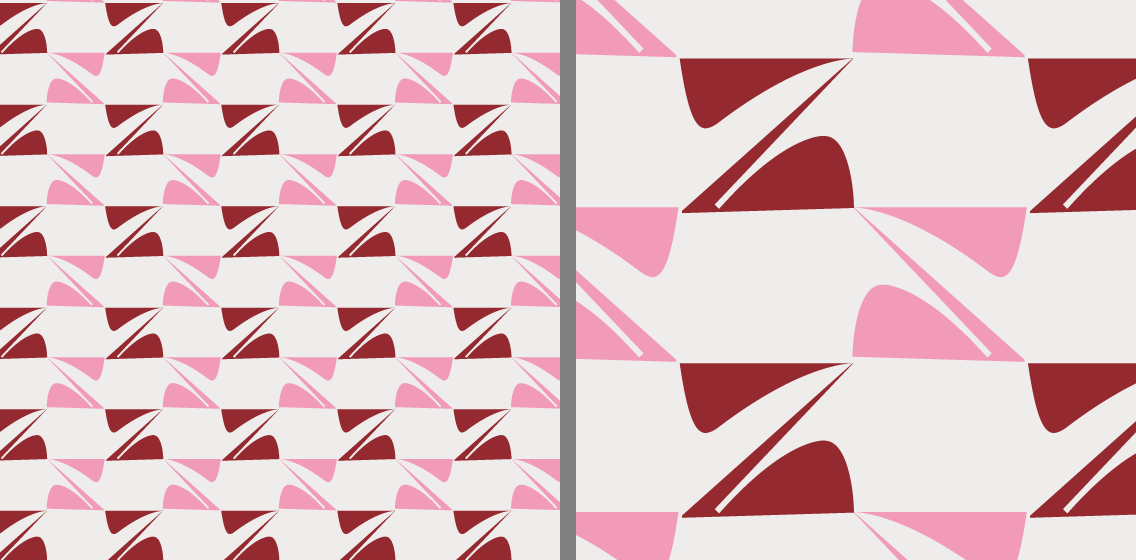
Left: the whole. Right: its middle third, enlarged.
Give the GLSL for this pattern, as a WebGL 1 fragment shader.

```glsl
precision highp float;
// Staggered rows of crimson angular leaf motifs and their pink mirror images on off-white.

uniform vec2 u_resolution;

const vec2 PERIOD = vec2(238.8, 208.9); // the canvas is 1152 units wide

float smoothMin(float a, float b, float k) {
  float h = max(k - abs(a - b), 0.0) / k;
  return min(a, b) - h * h * k * 0.25;
}

// Depth of the hanging leaf: a steep left flank and a long tapering tail.
float hangingLeaf(float x) {
  float flank = 48.0 * (1.0 - pow(max(1.0 - x / 20.0, 0.0), 2.9));
  float tail = 49.0 * pow(max((119.0 - x) / 99.0, 0.0), 1.6);
  return smoothMin(flank, tail, 4.0);
}

// Height of the standing leaf: a bowed left slope and a blunt right end.
float standingLeaf(float x) {
  float slope = 1.0 - pow(max(98.0 - x, 0.0) / 71.0, 1.6);
  float end = pow(max(1.0 - pow(max(x - 98.0, 0.0) / 21.5, 2.5), 0.0), 0.55);
  return 50.0 * min(slope, end);
}

// 1 inside the motif, 0 outside; y runs downwards from its top edge.
float motif(vec2 p) {
  float base = 106.0 - 0.03 * p.x;
  if (p.x < 0.0 || p.x > 119.5 || p.y < 0.0 || p.y > base) return 0.0;

  bool hanging = p.y < hangingLeaf(p.x);
  bool standing = p.y > 103.0 - standingLeaf(p.x) && p.x > 26.0;

  // Diagonal wedge, joined to the standing leaf below the end of the slit
  bool belowUpperEdge = p.x > 1.5 && p.y > 0.893 * (118.5 - p.x);
  bool aboveSlit = p.y < 1.053 * (119.0 - p.x);
  bool pastSlit = p.y - p.x > 76.0 || p.y > 103.0;
  bool wedge = belowUpperEdge && (aboveSlit || pastSlit);

  return hanging || standing || wedge ? 1.0 : 0.0;
}

vec3 patternColor(vec2 p) {
  vec2 cell = mod(p - vec2(216.3, 6.4), PERIOD);
  vec2 mirrored = vec2(238.0 - cell.x, mod(cell.y - 102.0, PERIOD.y));
  vec3 color = vec3(0.933, 0.929, 0.922);
  color = mix(color, vec3(0.945, 0.608, 0.722), motif(mirrored));
  return mix(color, vec3(0.584, 0.161, 0.188), motif(cell));
}

void main() {
  // Average a 4 by 4 grid of samples for smooth edges
  vec3 sum = vec3(0.0);
  for (int j = 0; j < 4; j++) {
    for (int i = 0; i < 4; i++) {
      vec2 offset = (vec2(float(i), float(j)) + 0.5) / 4.0 - 0.5;
      vec2 uv = (gl_FragCoord.xy + offset) / u_resolution;
      sum += patternColor(vec2(uv.x, 1.0 - uv.y) * 1152.0);
    }
  }
  gl_FragColor = vec4(sum / 16.0, 1.0);
}
```
